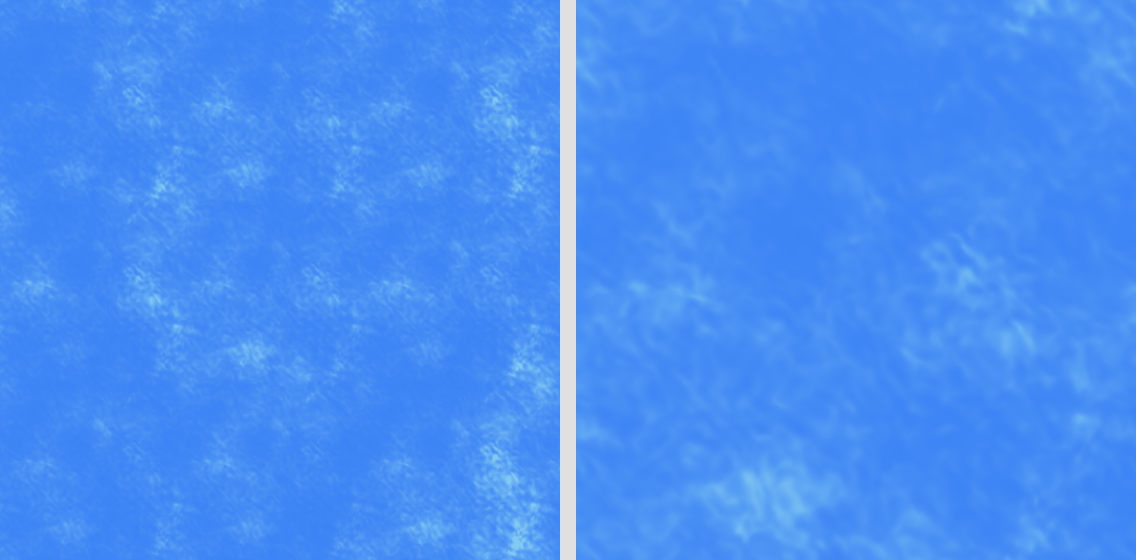
Left, the full canvas; right, a detail of the centre.
This texture is drawn by a Shadertoy shader. Its source:

```glsl
// Bright blue rippled water: a repeating tile of crumpled glints, creases and soft clouds.

const float TILE_SIZE = 0.319;
const vec3 DEEP_BLUE = vec3(0.230, 0.510, 0.960);
const vec3 GLINT_BLUE = vec3(0.450, 0.730, 0.950);

// Sineless hash giving a unit gradient
vec2 hashGradient(vec2 cell) {
    vec3 h = fract(cell.xyx * vec3(0.1031, 0.1030, 0.0973));
    h += dot(h, h.yzx + 33.33);
    return normalize(fract((h.xx + h.yz) * h.zy) - 0.5);
}

float cornerValue(vec2 cell, vec2 corner, vec2 f, vec2 period, float seed) {
    return dot(hashGradient(mod(cell + corner, period) + seed), f - corner);
}

// Gradient noise that wraps after `period` cells
float wrapNoise(vec2 p, vec2 period, float seed) {
    vec2 cell = floor(p), f = p - cell;
    vec2 w = f * f * f * (f * (f * 6.0 - 15.0) + 10.0);
    float a = cornerValue(cell, vec2(0, 0), f, period, seed);
    float b = cornerValue(cell, vec2(1, 0), f, period, seed);
    float c = cornerValue(cell, vec2(0, 1), f, period, seed);
    float d = cornerValue(cell, vec2(1, 1), f, period, seed);
    return mix(mix(a, b, w.x), mix(c, d, w.x), w.y);
}

float wrapFbm(vec2 p, float frequency, float seed) {
    float sum = 0.0, amplitude = 1.0;
    for (int i = 0; i < 4; i++) {
        sum += amplitude * wrapNoise(p * frequency, vec2(frequency), seed);
        frequency *= 2.0;
        amplitude *= 0.55;
        seed += 17.0;
    }
    return sum;
}

// Noise stretched along a falling line; a whole-number steepness keeps the tile seamless
float strokes(vec2 p, float steepness, vec2 frequency, float seed) {
    return wrapNoise(vec2(steepness * p.x + p.y, p.y) * frequency, frequency, seed);
}

vec2 wrapOffset(vec2 p, vec2 center) {
    return fract(p - center + 0.5) - 0.5;
}

float patchMask(vec2 p, vec2 center, vec2 radius) {
    vec2 d = wrapOffset(p, center) / radius;
    return exp(-dot(d, d));
}

// Dark fold with a light lower lip
float crease(vec2 p, vec2 center, float slope, float reach, float width) {
    vec2 d = wrapOffset(p, center);
    float h = (d.y - slope * d.x) / width;
    return -h * exp(-h * h - d.x * d.x / (reach * reach));
}

void mainImage(out vec4 fragColor, in vec2 fragCoord) {
    vec2 uv = fragCoord / iResolution.y;
    vec2 tile = uv / TILE_SIZE;
    vec2 bend = vec2(wrapFbm(tile, 5.0, 11.0), wrapFbm(tile, 5.0, 83.0));
    vec2 p = tile + 0.028 * bend;
    vec2 loose = tile + 0.13 * bend;

    // Slow variation across the canvas, so that the tiles differ
    float drift = wrapNoise(uv * 3.3 + 0.37, vec2(64), 5.0)
                + 0.8 * wrapNoise(uv * 7.1 + 0.21, vec2(64), 140.0);
    drift += 0.35 * (uv.x - 0.5);

    // Bright, hazy and deep patches within each tile
    float glints = patchMask(loose, vec2(0.78, 0.52), vec2(0.11, 0.15))
                 + 0.9 * patchMask(loose, vec2(0.89, 0.16), vec2(0.13, 0.18))
                 + 0.5 * patchMask(loose, vec2(0.81, 0.92), vec2(0.05, 0.06));
    float haze = patchMask(loose, vec2(0.20, 0.44), vec2(0.18, 0.14))
               + patchMask(loose, vec2(0.39, 0.15), vec2(0.22, 0.15));
    float deeps = patchMask(loose, vec2(0.60, 0.27), vec2(0.12, 0.18))
                + patchMask(loose, vec2(0.33, 0.71), vec2(0.25, 0.13));

    // Fine crumpled relief, strongest in the patches
    float relief = strokes(p, 1.0, vec2(26, 13), 29.0)
                 + 0.8 * strokes(p, 2.0, vec2(17, 19), 61.0)
                 + 0.7 * wrapNoise(p * vec2(13, 30), vec2(13, 30), 223.0)
                 + 0.9 * wrapNoise(p * 36.0, vec2(36), 97.0);
    float filaments = 0.2 - abs(wrapNoise(p * 18.0, vec2(18), 191.0));
    float detail = (relief + 1.2 * filaments) * (0.8 + 0.6 * glints + 0.2 * haze);

    float folds = 2.4 * crease(p, vec2(0.07, 0.30), -0.25, 0.20, 0.028)
                + 1.5 * crease(p, vec2(0.83, 0.91), -1.30, 0.07, 0.035);

    float light = 2.0 * wrapFbm(tile + 0.06 * bend + 0.13, 4.0, 43.0);
    light += 1.7 * drift + detail + folds - 0.05;
    light += glints * (1.5 + 0.4 * drift) + 0.8 * haze - 0.8 * deeps;

    // Skewed brightness: wide deep areas, few pale glints, softly limited
    float paleness = 0.15 * exp(0.85 * light);
    paleness /= 1.0 + 0.35 * paleness;
    fragColor = vec4(mix(DEEP_BLUE, GLINT_BLUE, min(paleness, 1.25)), 1.0);
}
```
